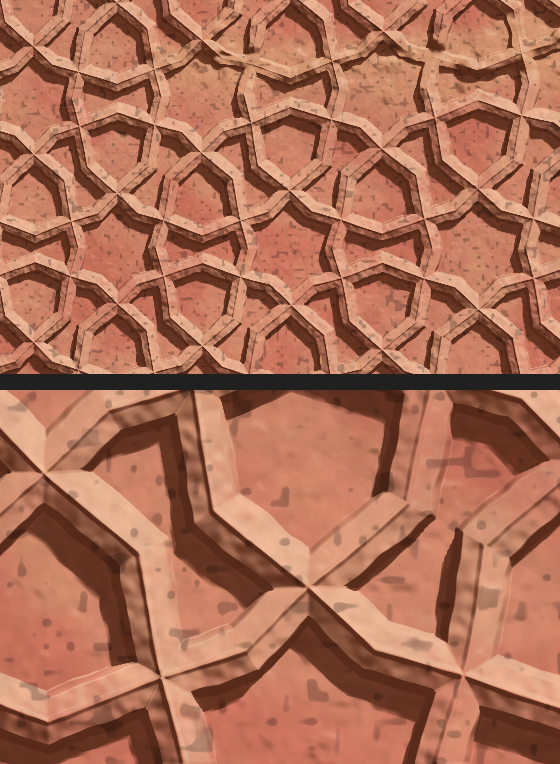
Top: the whole. Bottom: its middle third, enlarged.
A Shadertoy shader for this pattern:

```glsl
#define PERIOD 0.482
#define CENTER vec2(0.777, 0.336)
#define STRETCH 0.0794
#define STRAP 0.056
#define LIGHT normalize(vec3(0.44, 0.70, 0.54))
#define SHADOW_COLOR vec3(0.33, 0.155, 0.09)
#define FLOOR_COLOR vec3(0.80, 0.51, 0.405)
#define STRAP_COLOR vec3(0.84, 0.59, 0.47)
#define LIT_COLOR vec3(0.94, 0.75, 0.62)
#define DUST_COLOR vec3(0.83, 0.59, 0.44)

float hash(vec2 p) {
    vec3 q = fract(vec3(p.xyx) * 0.1031);
    q += dot(q, q.yzx + 33.33);
    return fract((q.x + q.y) * q.z);
}

float noise(vec2 p) {
    vec2 i = floor(p), f = fract(p);
    f = f * f * (3.0 - 2.0 * f);
    return mix(mix(hash(i), hash(i + vec2(1, 0)), f.x),
               mix(hash(i + vec2(0, 1)), hash(i + vec2(1, 1)), f.x), f.y);
}

float fbm(vec2 p) {
    float sum = 0.0, amp = 0.5;
    for (int i = 0; i < 4; i++) {
        sum += amp * noise(p);
        p = mat2(1.6, 1.2, -1.2, 1.6) * p + 7.3;
        amp *= 0.5;
    }
    return sum;
}

float segment(vec2 p, vec2 a, vec2 b) {
    vec2 pa = p - a, ba = b - a;
    return length(pa - ba * clamp(dot(pa, ba) / dot(ba, ba), 0.0, 1.0));
}

// Offset from the nearest centre of the hexagonal lattice
vec2 hexCell(vec2 p) {
    vec2 s = vec2(1.0, sqrt(3.0));
    vec2 a = p - s * floor(p / s + 0.5);
    vec2 b = p - s * (floor(p / s) + 0.5);
    return dot(a, a) < dot(b, b) ? a : b;
}

// Distance to the strap centrelines, folded into one 30 degree wedge
float strapDistance(vec2 p) {
    p += 0.014 * (vec2(noise(p * 4.0), noise(p * 4.0 + 31.0)) - 0.5);
    vec2 q = abs(hexCell(p));
    vec2 mirror = vec2(-0.5, 0.8660254);
    q -= 2.0 * max(dot(q, mirror), 0.0) * mirror;
    q.y = abs(q.y);
    vec2 node = vec2(0.277, 0.160);
    vec2 hexBend = vec2(0.236, 0.0), cellBend = vec2(0.5, 0.079);
    // Ends run past the fold so the corners stay mitred
    return min(segment(q, node, mix(node, hexBend, 1.4)),
               segment(q, node, mix(node, cellBend, 1.3)));
}

// Eroded band near the top, strongest on the right
float wear(vec2 p) {
    float band = smoothstep(0.26, 0.06, abs(p.y - 1.03 + 0.2 * (noise(p * 5.0) - 0.5)));
    return band * smoothstep(-0.9, 0.35, p.x + 1.1 * (noise(p * 2.7 + 5.0) - 0.5));
}

// Carved relief: bevelled strap, fine central ridge, rough stone
float relief(vec2 p) {
    float d = strapDistance(p), worn = wear(p);
    float chips = 0.009 * noise(p * 24.0) + 0.02 * worn * noise(p * 13.0);
    float body = smoothstep(STRAP, STRAP - 0.013, d + chips - 0.005);
    float h = body * (0.043 + 0.025 * max(1.0 - d / STRAP, 0.0));
    h += 0.004 * smoothstep(0.010, 0.003, d + 0.4 * chips);
    h *= 1.0 - 0.62 * worn * smoothstep(0.25, 0.6, noise(p * 6.0 + 11.0));
    return h + (0.007 + 0.014 * worn) * noise(p * 17.0) + 0.003 * noise(p * 52.0);
}

float castShadow(vec2 p, float h) {
    vec3 ray = LIGHT / length(LIGHT.xy);
    float cover = 0.0;
    for (int i = 1; i <= 14; i++) {
        float t = 0.011 * float(i);
        cover = max(cover, relief(p + ray.xy * t) - h - ray.z * t);
    }
    return smoothstep(0.001, 0.010, cover);
}

void mainImage(out vec4 fragColor, in vec2 fragCoord) {
    // Repeats grow slightly towards the right
    vec2 p = fragCoord / iResolution.y - CENTER;
    p *= (1.0 - STRETCH * p.x) / PERIOD;

    // Surface normal and light
    float e = 0.004, h = relief(p);
    vec2 slope = vec2(relief(p + vec2(e, 0)) - relief(p - vec2(e, 0)),
                      relief(p + vec2(0, e)) - relief(p - vec2(0, e))) / (2.0 * e);
    float light = max(dot(normalize(vec3(-slope, 1.0)), LIGHT), 0.0);
    light *= 1.0 - 0.86 * castShadow(p, h);

    // Stone tint, faded pigment and dust
    float d = strapDistance(p), worn = wear(p);
    float onStrap = smoothstep(STRAP, STRAP - 0.012, d);
    vec2 center = floor((p - hexCell(p)) * vec2(2.0, 1.1547) + 0.5);
    vec3 stone = mix(FLOOR_COLOR, STRAP_COLOR, onStrap);
    stone *= 0.97 + 0.06 * hash(center + 40.0);
    float pigment = smoothstep(0.43, 0.68, fbm(p * 3.2 + 2.0));
    stone = mix(stone, stone * vec3(0.97, 0.86, 0.88), pigment);
    float dust = smoothstep(0.52, 0.75, fbm(p * 6.0 + 19.0));
    stone = mix(stone, DUST_COLOR, clamp(0.85 * worn + 0.4 * dust, 0.0, 1.0));

    // Shade from shadow through stone to sunlit faces
    vec3 color = mix(SHADOW_COLOR, stone, smoothstep(-0.06, 0.53, light));
    color = mix(color, LIT_COLOR, 0.75 * smoothstep(0.58, 0.92, light));
    color *= 0.93 + 0.14 * fbm(p * 38.0);
    color *= 1.0 - 0.22 * smoothstep(0.76, 0.9, noise(p * 42.0 + 3.0));
    fragColor = vec4(color, 1.0);
}
```
